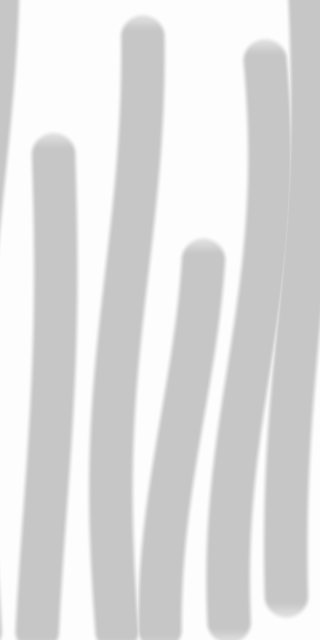
This pattern is drawn by a Shadertoy shader. Its source:

```glsl
// Soft grey brush strokes with round tips, swaying upright on white paper.
#define STROKES 6
#define SPACING 0.203
#define RADIUS 0.068
#define EDGE_SOFTNESS 0.011
#define TIP_FADE 0.45
#define SWAY_FREQUENCY 2.6
#define LEAN 0.02
#define PAPER vec3(0.992)
#define INK vec3(0.776)

// Alternates +1 and -1 from one stroke to the next.
float alternate(float id) {
    return 1.0 - 2.0 * mod(id, 2.0);
}

// Horizontal centre of a stroke at height y.
float strokeCentre(float id, float y) {
    float base = -0.07 + SPACING * id + 0.05 * sin(0.63 * id) + 0.01 * alternate(id);
    float sway = 0.04 - 0.02 * cos(1.3 * (id - 0.9));
    float bend = 0.85 + alternate(id) * (0.6 - 0.15 * id);
    return base + LEAN * (y - 1.0) + sway * sin(SWAY_FREQUENCY * (y - bend));
}

// Heights of the lower and upper tips: layered sines make them uneven.
vec2 strokeTips(float id) {
    float gate = sin(1.74 * id);
    float upper = 2.07 - 1.15 * gate * gate * sin(0.75 * (id - 0.4));
    float lower = -0.04 + 0.11 * pow(id / float(STROKES - 1), 6.0);
    return vec2(lower, upper);
}

// Ink coverage of one stroke: a bent capsule, paler towards its tips.
float strokeCoverage(float id, vec2 p) {
    vec2 tips = strokeTips(id);
    float spineY = clamp(p.y, tips.x + RADIUS, tips.y - RADIUS);
    vec2 offset = p - vec2(strokeCentre(id, spineY), spineY);
    float edge = length(offset) - RADIUS;
    float body = 1.0 - smoothstep(-EDGE_SOFTNESS, EDGE_SOFTNESS, edge);
    float tip = smoothstep(0.2, 1.0, abs(offset.y) / RADIUS);
    return body * (1.0 - TIP_FADE * tip);
}

void mainImage(out vec4 fragColor, in vec2 fragCoord) {
    // The canvas is two units tall.
    vec2 p = 2.0 * fragCoord / iResolution.y;

    // Overlapping strokes merge without darkening.
    float ink = 0.0;
    for (int i = 0; i < STROKES; i++) {
        ink = max(ink, strokeCoverage(float(i), p));
    }
    fragColor = vec4(mix(PAPER, INK, ink), 1.0);
}
```
